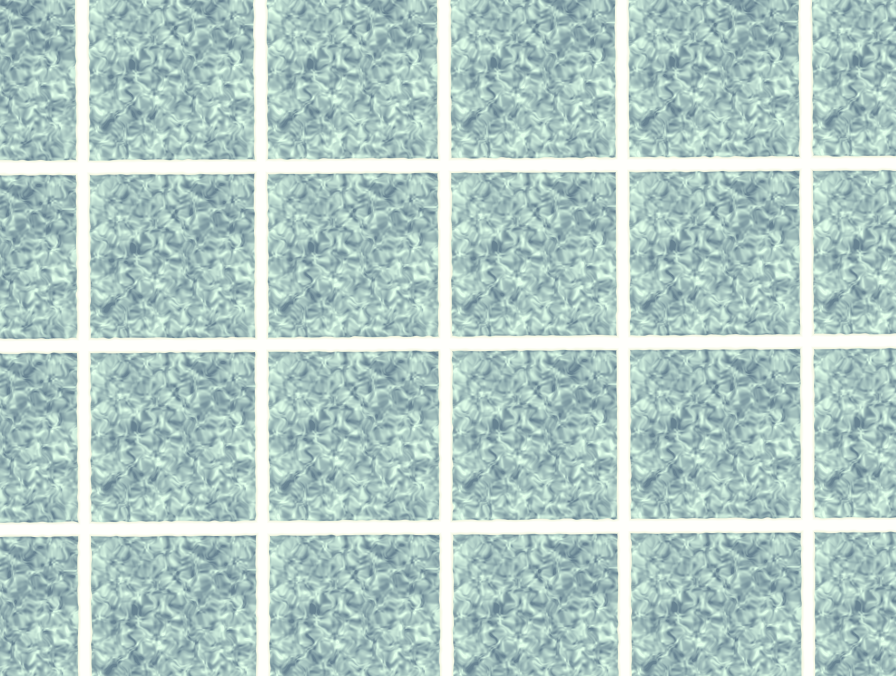
Reproduce this pattern procedurally as a Shadertoy shader.

```glsl
// Speckled blue-green square tiles on a slightly skewed white grid

float hash(vec2 p) {
    return fract(sin(dot(p, vec2(127.1, 311.7))) * 43758.5453);
}

float valueNoise(vec2 p) {
    vec2 i = floor(p), f = fract(p);
    f = f * f * (3.0 - 2.0 * f);
    return mix(mix(hash(i), hash(i + vec2(1, 0)), f.x),
               mix(hash(i + vec2(0, 1)), hash(i + vec2(1, 1)), f.x), f.y);
}

// Tone of the grain: 0 is the darkest fleck, 1 the palest
float speckle(vec2 p) {
    vec2 warp = vec2(valueNoise(p * 70.0), valueNoise(p * 70.0 + 31.0)) - 0.5;
    vec2 q = p + warp * 0.012;
    return 0.5 + 0.72 * (valueNoise(q * 125.0 + 7.0) - 0.5)
               + 0.50 * (valueNoise(q * 235.0 + 53.0) - 0.5)
               + 0.24 * (valueNoise(p * 34.0 + 19.0) - 0.5);
}

void mainImage(out vec4 fragColor, in vec2 fragCoord) {
    vec2 p = fragCoord / iResolution.y;
    float pixel = 1.0 / iResolution.y;

    // Skewed grid whose tiles alternate between two sizes on each axis
    vec2 cloth = vec2(p.x + 0.0045 * p.y, p.y - 0.0055 * p.x);
    vec2 split = vec2(0.2635, 0.2716);
    vec2 pairPos = mod(cloth - vec2(0.1259, 0.2164), 0.535);
    vec2 second = step(split, pairPos);
    vec2 local = pairPos - second * split;
    vec2 size = mix(split, 0.535 - split, second);

    // Distance inside the tile, with a frayed edge
    vec2 lineDist = min(local, size - local) - vec2(0.0102, 0.0110);
    float fray = valueNoise(cloth * 110.0) - 0.5;
    float inside = min(lineDist.x, lineDist.y) + 0.0022 * fray;

    // The same grain in every tile, plus a little local variation
    vec2 grainPos = vec2(local.x, local.y - size.y + 0.27);
    float tone = speckle(grainPos + 0.5);
    tone += 0.16 * (valueNoise(cloth * 150.0 + 90.0) - 0.5);
    tone += 0.05 * (valueNoise(cloth * 3.0) - 0.5);

    // Darker towards the top right, with thin dark top and bottom rims
    vec2 unit = local / size;
    tone += 0.07 * (1.0 - unit.x - unit.y);
    tone -= 0.16 * (1.0 - smoothstep(0.0, 0.004, lineDist.y));
    vec3 tile = mix(vec3(0.40, 0.51, 0.57), vec3(0.90, 1.02, 0.93), clamp(tone, 0.0, 1.0));

    // White gaps with a faint cream fringe
    float fringe = smoothstep(-0.005, 0.0, inside);
    vec3 gap = mix(vec3(1.0, 1.0, 0.99), vec3(0.97, 0.98, 0.89), fringe);
    float soft = max(pixel * 0.8, 0.0012);
    vec3 color = mix(gap, tile, smoothstep(-soft, soft, inside));

    fragColor = vec4(color, 1.0);
}
```
